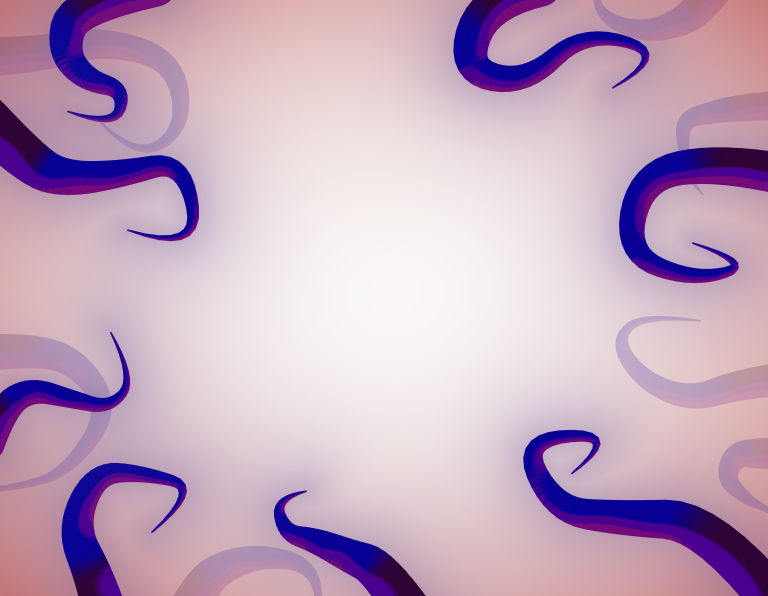
Give the GLSL for this background, as a WebGL 1 fragment shader.

```glsl
precision highp float;
// Curling, tapered tentacles reach in from the borders over a pale, glowing center.
// Each one is a chain of quadratic curves, shaded in three bands as if lit from above;
// faint ones lie behind, solid ones cast a soft violet haze.

uniform vec2 u_resolution;

// The canvas spans 7.68 by 5.98 units, with y pointing down.
const vec2 CANVAS = vec2(7.68, 5.98);
const vec3 BLUE = vec3(0.03, 0.0, 0.58);
const vec3 VIOLET = vec3(0.29, 0.0, 0.56);
const vec3 MAGENTA = vec3(0.45, 0.04, 0.48);
const vec3 DARK = vec3(0.18, 0.01, 0.21);

vec2 pos;
float pixel;
vec3 color;

// Nearest point on one curve: xy = offset from it, z = place along the limb, w = edge distance.
vec4 closer(vec4 best, float index, float width, vec2 a, vec2 b, vec2 c) {
  vec2 from = a;
  for (int i = 1; i <= 8; i++) {
    float t = float(i) / 8.0;
    vec2 to = mix(mix(a, b, t), mix(b, c, t), t);
    vec2 along = to - from;
    float h = clamp(dot(pos - from, along) / dot(along, along), 0.0, 1.0);
    vec2 offset = pos - from - h * along;
    float u = (index + t + (h - 1.0) / 8.0) / 5.0;
    float edge = length(offset) - width * pow(1.0 - u, 0.9) - 0.008;
    if (edge < best.w) best = vec4(offset, u, edge);
    from = to;
  }
  return best;
}

// Draws a limb from its base a to its tip g, bending around the points between.
void tentacle(float opacity, float width, vec2 a, vec2 b, vec2 c, vec2 d, vec2 e, vec2 f, vec2 g) {
  vec2 bc = 0.5 * (b + c), cd = 0.5 * (c + d), de = 0.5 * (d + e), ef = 0.5 * (e + f);
  vec4 near = closer(vec4(0.0, 0.0, 0.0, 1e3), 0.0, width, a, b, bc);
  near = closer(near, 1.0, width, bc, c, cd);
  near = closer(near, 2.0, width, cd, d, de);
  near = closer(near, 3.0, width, de, e, ef);
  near = closer(near, 4.0, width, ef, f, g);

  // Haze around solid limbs only
  float haze = 0.36 * step(0.5, opacity) * exp(-2.5 * max(near.w, 0.0));
  color = mix(color, vec3(0.48, 0.4, 0.64), haze);

  // Bands: lit side blue, underside violet and magenta, base dark
  float radius = width * pow(1.0 - near.z, 0.9) + 0.008;
  float side = dot(near.xy, vec2(0.45, 0.89)) / radius + 0.1 * sin(near.z * 23.0);
  float blur = pixel / radius;
  vec3 skin = mix(DARK, BLUE, smoothstep(0.1, 0.2, near.z));
  skin = mix(skin, VIOLET, smoothstep(-blur, blur, side - 0.1));
  skin = mix(skin, MAGENTA, smoothstep(-blur, blur, side - 0.52));
  color = mix(color, skin, opacity * clamp(0.5 - near.w / pixel, 0.0, 1.0));
}

void main() {
  vec2 uv = gl_FragCoord.xy / u_resolution;
  pos = vec2(uv.x, 1.0 - uv.y) * CANVAS;
  pixel = CANVAS.y / u_resolution.y;

  // Radial backdrop
  vec2 ray = (pos - vec2(3.95, 3.0)) / (0.5 * CANVAS);
  color = mix(vec3(0.98, 0.97, 0.965), vec3(0.79, 0.47, 0.46), min(0.5 * dot(ray, ray), 1.0));

  // Faint limbs behind
  tentacle(0.2, 0.19, vec2(-0.15, 0.57), vec2(0.4, 0.55), vec2(1.0, 0.4), vec2(1.75, 0.6),
    vec2(1.85, 1.3), vec2(1.35, 1.6), vec2(0.98, 1.2));
  tentacle(0.2, 0.14, vec2(7.85, 1.05), vec2(7.4, 1.08), vec2(7.1, 1.13), vec2(6.83, 1.2),
    vec2(6.83, 1.5), vec2(6.88, 1.8), vec2(7.03, 1.95));
  tentacle(0.2, 0.16, vec2(7.85, 3.8), vec2(7.4, 3.85), vec2(6.9, 4.02), vec2(6.4, 3.8),
    vec2(6.15, 3.4), vec2(6.45, 3.15), vec2(7.0, 3.22));
  tentacle(0.2, 0.16, vec2(7.85, 4.55), vec2(7.6, 4.55), vec2(7.35, 4.55), vec2(7.25, 4.8),
    vec2(7.45, 5.0), vec2(7.65, 5.1), vec2(7.9, 5.25));
  tentacle(0.2, 0.18, vec2(-0.2, 3.55), vec2(0.2, 3.5), vec2(0.75, 3.6), vec2(1.1, 4.1),
    vec2(0.75, 4.65), vec2(0.3, 4.9), vec2(-0.8, 5.0));
  tentacle(0.2, 0.2, vec2(1.8, 6.3), vec2(2.0, 5.85), vec2(2.3, 5.65), vec2(2.65, 5.58),
    vec2(3.05, 5.65), vec2(3.22, 5.95), vec2(3.2, 6.6));
  tentacle(0.2, 0.18, vec2(7.2, -0.2), vec2(7.0, 0.1), vec2(6.75, 0.25), vec2(6.45, 0.32),
    vec2(6.1, 0.22), vec2(5.93, 0.0), vec2(5.95, -0.4));

  // Solid limbs, clockwise from the upper left
  tentacle(1.0, 0.21, vec2(1.55, -0.15), vec2(0.75, 0.05), vec2(0.62, 0.5), vec2(0.85, 0.8),
    vec2(1.25, 0.9), vec2(1.15, 1.28), vec2(0.68, 1.12));
  tentacle(1.0, 0.21, vec2(5.4, -0.15), vec2(4.85, 0.0), vec2(4.62, 0.7), vec2(5.25, 0.85),
    vec2(5.85, 0.3), vec2(6.7, 0.55), vec2(6.13, 0.88));
  tentacle(1.0, 0.2, vec2(7.85, 1.75), vec2(7.2, 1.62), vec2(6.42, 1.75), vec2(6.25, 2.55),
    vec2(6.95, 2.82), vec2(7.55, 2.65), vec2(6.93, 2.44));
  tentacle(1.0, 0.23, vec2(7.8, 6.1), vec2(7.1, 5.22), vec2(6.2, 5.2), vec2(5.55, 5.12),
    vec2(5.2, 4.4), vec2(6.22, 4.35), vec2(5.72, 4.75));
  tentacle(1.0, 0.22, vec2(4.1, 6.15), vec2(3.8, 5.7), vec2(3.5, 5.58), vec2(3.15, 5.42),
    vec2(2.85, 5.35), vec2(2.75, 5.0), vec2(3.06, 4.93));
  tentacle(1.0, 0.21, vec2(1.05, 6.15), vec2(0.95, 5.8), vec2(0.72, 5.3), vec2(0.95, 4.75),
    vec2(1.4, 4.74), vec2(2.02, 4.9), vec2(1.52, 5.34));
  tentacle(1.0, 0.16, vec2(-0.12, 4.45), vec2(0.02, 4.1), vec2(0.3, 3.9), vec2(0.7, 4.0),
    vec2(1.1, 4.1), vec2(1.35, 3.8), vec2(1.11, 3.34));
  tentacle(1.0, 0.24, vec2(-0.15, 1.2), vec2(0.3, 1.65), vec2(0.65, 1.8), vec2(1.2, 1.75),
    vec2(1.85, 1.6), vec2(2.0, 2.55), vec2(1.28, 2.31));

  gl_FragColor = vec4(color, 1.0);
}
```
